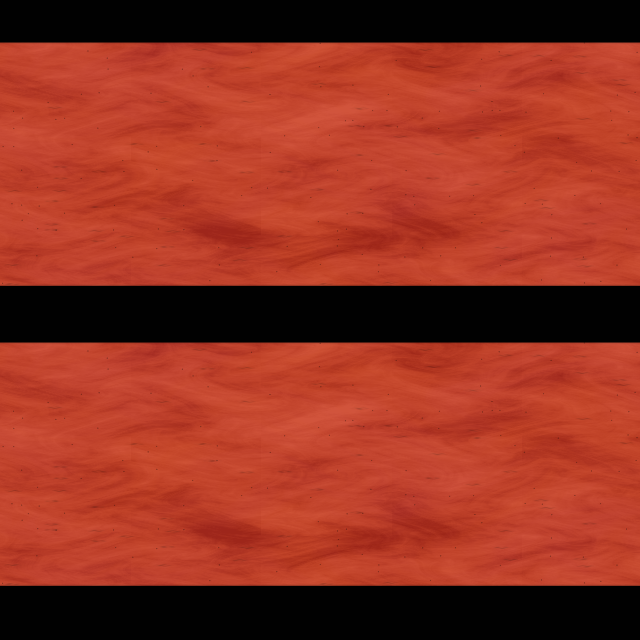
This pattern is drawn by a Shadertoy shader. Its source:

```glsl
// Two wide bands of worn red lacquer, with the same weathering in each, on black.

vec2 hash2(vec2 p) {
    return fract(sin(vec2(dot(p, vec2(127.1, 311.7)), dot(p, vec2(269.5, 183.3)))) * 4375.85);
}

// Layered, warped sines, roughly -1 to 1
float clouds(vec2 p) {
    float sum = 0.0, amplitude = 0.5;
    for (int i = 0; i < 6; i++) {
        p += 0.7 * sin(p.yx * 1.3 + float(i) * 1.7);
        sum += amplitude * sin(p.x + 0.8) * sin(p.y + 2.1);
        p = mat2(0.8, 0.6, -0.6, 0.8) * p * 1.85 + 3.7;
        amplitude *= 0.64;
    }
    return sum;
}

// Cellular marks: one jittered dot in some of the cells
float marks(vec2 p, float density, float radius) {
    vec2 cell = floor(p);
    vec2 center = 0.3 + 0.4 * hash2(cell);
    float present = step(hash2(cell + 17.0).x, density);
    return present * (1.0 - smoothstep(0.2 * radius, radius, length(fract(p) - center)));
}

// Soft elliptical stain
float stain(vec2 p, vec2 size) {
    p /= size;
    return exp(-dot(p, p));
}

// Faint rectangular patches with narrow, soft side seams
float patches(vec2 p) {
    p *= vec2(4.9, 26.0);
    float row = floor(p.y);
    float blend = smoothstep(0.0, 0.12, fract(p.y));
    vec2 cell = vec2(floor(p.x), row);
    return mix(hash2(cell - vec2(0.0, 1.0)).x, hash2(cell).x, blend) - 0.5;
}

vec3 lacquer(vec2 p) {
    float broad = clouds(p * vec2(15.0, 48.0));
    float streaks = clouds(p * vec2(45.0, 260.0) + 9.0);
    float tone = 0.12 + 0.75 * broad + 0.28 * streaks + 0.22 * patches(p);

    // Mirrored stains low and high in the band, and one at the right
    tone -= 1.0 * stain(vec2(abs(p.x - 0.485) - 0.135, p.y - 0.075), vec2(0.085, 0.032));
    tone -= 0.5 * stain(vec2(abs(p.x - 0.435) - 0.215, p.y - 0.36), vec2(0.055, 0.045));
    tone -= 0.5 * stain(p - vec2(0.81, 0.25), vec2(0.09, 0.035));
    tone += 0.4 * stain(p - vec2(0.47, 0.27), vec2(0.12, 0.035));

    vec3 color = vec3(0.75, 0.255, 0.165);
    color = mix(color, vec3(0.62, 0.15, 0.10), clamp(-tone, 0.0, 1.0));
    color = mix(color, vec3(0.82, 0.33, 0.23), clamp(tone, 0.0, 1.0));

    // Drift between orange and rose
    color.b += 0.025 * clouds(p * vec2(9.0, 20.0) + 5.0);

    // Short scratches and small pits
    float scratches = marks(p * vec2(17.0, 110.0), 0.10, 0.3);
    scratches *= 0.6 + 0.4 * sin(p.x * 410.0 + 3.0 * sin(p.y * 700.0));
    float pits = marks(p * 75.0, 0.07, 0.13);
    return color * (1.0 - 0.16 * scratches - 0.28 * pits);
}

void mainImage(out vec4 fragColor, in vec2 fragCoord) {
    vec2 uv = fragCoord / iResolution.xy;
    float pixel = 1.0 / iResolution.y;

    // Vertical repeat; height is measured from each band's lower edge
    vec2 p = vec2(uv.x, mod(uv.y - 0.0846, 0.46875));
    float edge = 0.1901 - abs(p.y - 0.1901);
    float band = smoothstep(-0.75 * pixel, 0.75 * pixel, edge);

    // Slight darkening where the paint meets the black
    vec3 paint = lacquer(p) * (0.88 + 0.12 * smoothstep(0.0, 0.004, edge));
    fragColor = vec4(mix(vec3(0.004), paint, band), 1.0);
}
```
